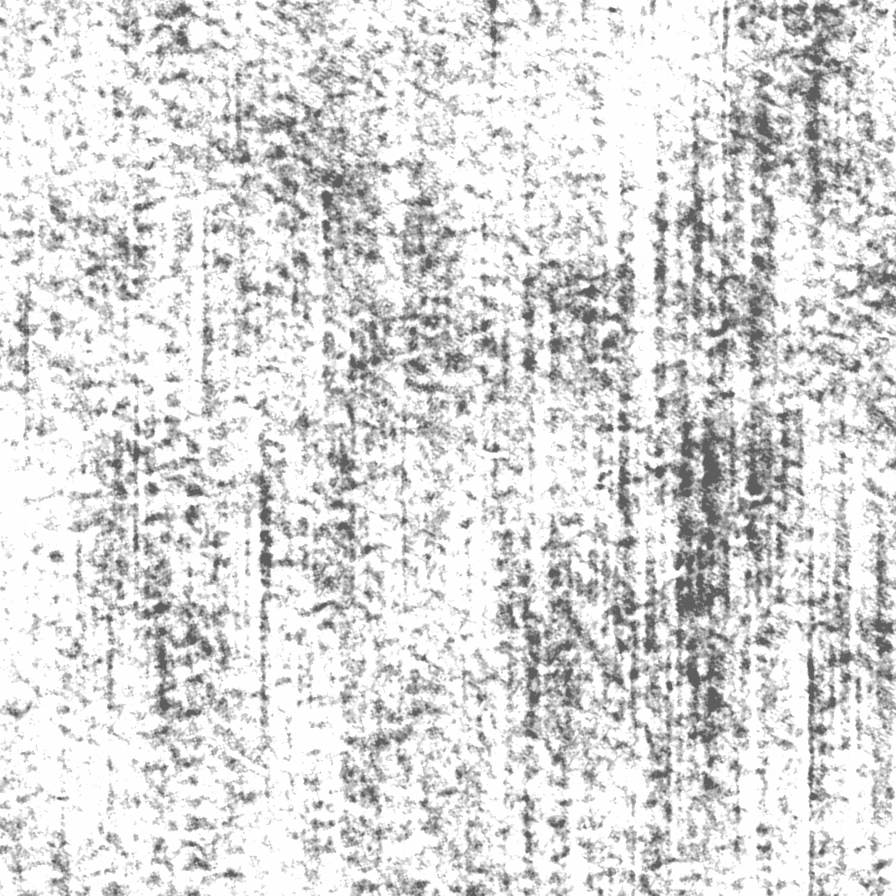
This texture is drawn by a Shadertoy shader. Its source:

```glsl
// Worn, brushed surface: grey ink flecks on white, dragged into vertical streaks.
// Blotches, stretched streaks, fine grain and a few long scratches are summed
// into one ink level, which is then clipped between paper and grey.

float hash(vec2 p) {
    return fract(sin(dot(p, vec2(127.1, 311.7))) * 43758.5453);
}

// Signed value noise, -1 to 1
float noise(vec2 p) {
    vec2 i = floor(p), f = fract(p);
    f = f * f * (3.0 - 2.0 * f);
    float low = mix(hash(i), hash(i + vec2(1, 0)), f.x);
    float high = mix(hash(i + vec2(0, 1)), hash(i + vec2(1, 1)), f.x);
    return 2.0 * mix(low, high, f.y) - 1.0;
}

vec2 turn(vec2 p, float angle) {
    float c = cos(angle), s = sin(angle);
    return vec2(c * p.x - s * p.y, s * p.x + c * p.y);
}

// Blotches of several sizes, slightly taller than wide
float blotches(vec2 uv) {
    vec2 p = uv * vec2(7.0, 5.0) + 3.7;
    float sum = 0.0, amp = 1.0;
    for (int i = 0; i < 4; i++) {
        sum += amp * noise(p);
        p = turn(p, 0.35) * 2.1 + 11.3;
        amp *= 0.72;
    }
    return sum;
}

// Narrow vertical drag marks, stronger in some regions
float streaks(vec2 uv) {
    float fine = noise(uv * vec2(170.0, 8.0) + 5.1);
    float broad = noise(uv * vec2(75.0, 3.0) + 41.7);
    float region = 0.95 + 0.6 * noise(uv * vec2(4.0, 3.0) + 23.0);
    return (fine + 0.75 * broad) * region;
}

// Speckle plus a side-lit relief that makes short curled flecks
float grain(vec2 uv) {
    vec2 p = turn(uv, 0.5);
    vec2 r = turn(uv, -0.3) * 85.0;
    r += 0.6 * vec2(noise(uv * 60.0), noise(uv * 60.0 + 31.0));
    float relief = noise(r) - noise(r + vec2(0.35, 0.6));
    return 0.7 * noise(p * 400.0) + 0.8 * noise(p * 205.0 + 9.0) + 1.1 * relief;
}

// A few long thin scratches with broken edges
float scratches(vec2 uv) {
    float sum = 0.0;
    for (int i = 0; i < 8; i++) {
        float k = float(i);
        float x = (k + hash(vec2(k, 2.3))) / 8.0;
        float middle = hash(vec2(k, 7.9));
        float reach = 0.08 + 0.25 * hash(vec2(k, 4.1));
        float wobble = 0.0015 * noise(vec2(uv.y * 45.0, k * 9.0));
        float line = 1.0 - smoothstep(0.001, 0.0045, abs(uv.x - x + wobble));
        float span = 1.0 - smoothstep(reach * 0.8, reach, abs(uv.y - middle));
        sum += line * span * (0.7 + 0.5 * noise(vec2(k * 5.0, uv.y * 20.0)));
    }
    return sum;
}

void mainImage(out vec4 fragColor, in vec2 fragCoord) {
    vec2 uv = fragCoord / iResolution.y;

    float wear = 0.85 * blotches(uv) + 0.95 * streaks(uv)
               + 1.15 * grain(uv) + 1.3 * scratches(uv);
    float ink = clamp(0.12 + 0.42 * wear, 0.0, 1.0);

    vec3 paper = vec3(0.995), grey = vec3(0.37);
    fragColor = vec4(mix(paper, grey, ink), 1.0);
}
```
